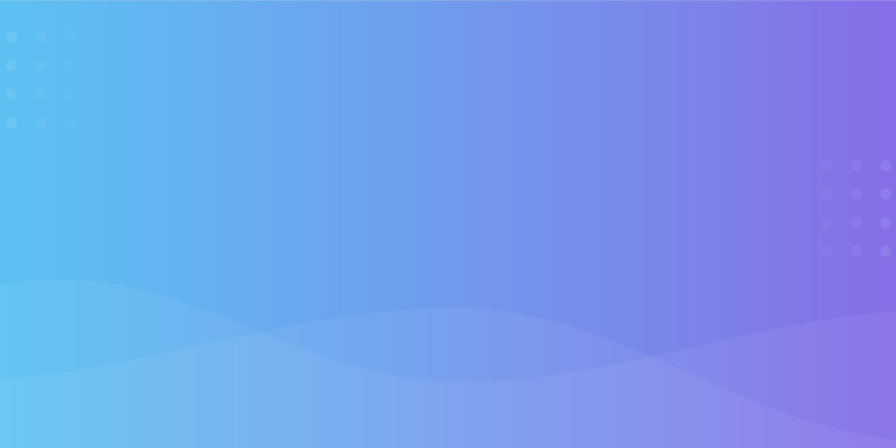
Reproduce this background procedurally as a WebGL 1 fragment shader.

```glsl
precision highp float;
// Soft blue-to-violet backdrop: a horizontal gradient, two translucent waves
// crossing along the bottom, and two fading dot grids near the side edges.
// Waves are cosine arcs joined at one extremum; dots come from clamped cells.

uniform vec2 u_resolution;

// Coverage of the region where signedDistance is negative.
float fill(float signedDistance) {
  float pixel = 1.0 / u_resolution.y;
  return 1.0 - smoothstep(-0.9 * pixel, 0.9 * pixel, signedDistance);
}

// Departure from the shared extremum; each side is (amplitude, half period).
float swell(float x, vec2 leftSide, vec2 rightSide) {
  float offset = x - 1.016;
  vec2 side = offset < 0.0 ? leftSide : rightSide;
  return side.x * (1.0 - cos(3.14159 * offset / side.y));
}

// Grid of 3 by 4 dots; opacity changes by fadeStep from column to column.
float dotGrid(vec2 p, vec2 firstDot, float opacity, float fadeStep) {
  vec2 pitch = vec2(0.0655, 0.0634);
  vec2 cell = clamp(floor((p - firstDot) / pitch + 0.5), vec2(0.0), vec2(2.0, 3.0));
  float radius = 0.0125;
  float disc = fill(length(p - firstDot - cell * pitch) - radius);
  return disc * (opacity + fadeStep * cell.x);
}

void main() {
  vec2 uv = gl_FragCoord.xy / u_resolution;
  vec2 p = uv * vec2(2.0, 1.0);

  // Gradient from sky blue to violet, slightly greener in the middle
  vec3 color = mix(vec3(0.360, 0.758, 0.950), vec3(0.522, 0.430, 0.905), uv.x);
  color.g += 0.048 * uv.x * (1.0 - uv.x);

  // Translucent waves
  float valleyWave = 0.148 + swell(p.x, vec2(0.1146, 0.885), vec2(0.0807, 1.094));
  float crestWave = 0.3125 - swell(p.x, vec2(0.0807, 1.12), vec2(0.149, 1.06));
  color = mix(color, vec3(1.0), 0.05 * fill(p.y - valleyWave));
  color = mix(color, vec3(1.0), 0.05 * fill(p.y - crestWave));

  // Dot grids, fading toward the centre
  float dots = dotGrid(p, vec2(0.026, 0.7266), 0.085, -0.027)
             + dotGrid(p, vec2(1.846, 0.440), 0.031, 0.027);
  color = mix(color, vec3(1.0), dots);

  // Faint pale line along the top edge
  color = mix(color, vec3(0.85), 0.2 * fill(0.9975 - p.y));

  gl_FragColor = vec4(color, 1.0);
}
```
